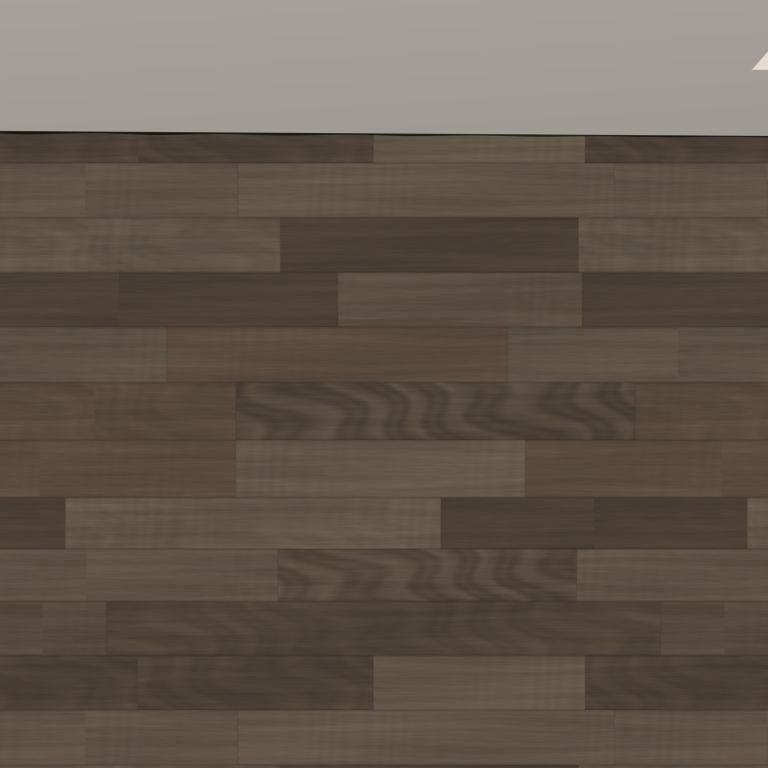
Reproduce this texture procedurally as a Shadertoy shader.

```glsl
#define WALL_COLOR vec3(0.64, 0.625, 0.595)
#define DARK_WOOD vec3(0.275, 0.230, 0.195)
#define LIGHT_WOOD vec3(0.415, 0.367, 0.310)
#define PALE_PAPER vec3(0.89, 0.87, 0.82)
#define ROW_HEIGHT 0.07126
#define ROW_TOP 0.7878
#define REPEAT_LENGTH 0.888
#define SEAM_WIDTH 0.0018
#define GRAIN_DEPTH 0.045
#define SWIRL_DEPTH 0.17

// Each row holds two boards, A and B; the rows repeat after ten.
const int ROWS = 10;

// Start and end of board A
const vec2 JOINTS[ROWS] = vec2[ROWS](
    vec2(0.486, 0.762), vec2(0.310, 0.800), vec2(0.365, 0.753), vec2(0.440, 0.758),
    vec2(0.217, 0.661), vec2(0.307, 0.827), vec2(0.307, 0.684), vec2(0.085, 0.574),
    vec2(0.362, 0.751), vec2(0.139, 0.860));

// Tone of A and B, then swirl of A and B
const vec4 LOOKS[ROWS] = vec4[ROWS](
    vec4(0.75, 0.20, 0.0, 0.4), vec4(0.72, 0.70, 0.0, 0.0),
    vec4(0.15, 0.75, 0.0, 0.3), vec4(0.55, 0.15, 0.0, 0.0),
    vec4(0.46, 0.65, 0.0, 0.1), vec4(0.33, 0.44, 1.0, 0.3),
    vec4(0.80, 0.48, 0.0, 0.0), vec4(0.78, 0.13, 0.2, 0.1),
    vec4(0.40, 0.68, 0.9, 0.1), vec4(0.24, 0.40, 0.4, 0.0));

vec2 hash2(vec2 p) {
    return fract(sin(vec2(dot(p, vec2(127.1, 311.7)), dot(p, vec2(269.5, 183.3)))) * 4375.85);
}

// Distance to the nearest scattered point
float cellular(vec2 p) {
    vec2 cell = floor(p), f = p - cell;
    float nearest = 1.0;
    for (int j = -1; j <= 1; j++)
    for (int i = -1; i <= 1; i++) {
        vec2 offset = vec2(i, j);
        nearest = min(nearest, length(offset + hash2(cell + offset) - f));
    }
    return nearest;
}

// Long fibres: layered sines bent along the board
float fibres(vec2 p, float seed) {
    float sum = 0.0, amp = 0.5, freq = 210.0;
    for (int i = 0; i < 5; i++) {
        float bend = 1.5 * sin(p.x * (9.0 + 4.0 * float(i)) + seed * 7.0 + p.y * 60.0);
        sum += amp * sin(p.y * freq + bend + seed * 13.0);
        freq *= 1.63;
        amp *= 0.78;
        seed += 1.7;
    }
    return sum;
}

// Curved bands of the growth rings
float swirl(vec2 p, float seed) {
    float phase = 82.0 * p.x - 75.0 * p.y + seed * 5.0;
    phase += 1.5 * sin(p.y * 85.0 + p.x * 13.0) + 1.7 * sin(p.x * 21.0 + seed);
    float ring = 0.5 + 0.5 * sin(phase);
    return ring * ring * ring - 0.45 + 0.18 * sin(phase * 3.0 + p.y * 40.0);
}

vec3 woodFloor(vec2 uv, float soft) {
    // Rows are slightly uneven in height
    float v = (ROW_TOP - uv.y) / ROW_HEIGHT + 1.0;
    v -= 0.11 * exp(-0.6 * (v - 7.0) * (v - 7.0));
    int row = int(floor(v)) % ROWS;

    // Choose the board, with the joint softened
    vec2 joint = JOINTS[row];
    float along = uv.x - 0.5 * (joint.x + joint.y) + 0.5 * REPEAT_LENGTH;
    float local = mod(along, REPEAT_LENGTH) - 0.5 * REPEAT_LENGTH;
    float edge = abs(local) - 0.5 * (joint.y - joint.x);
    float inB = smoothstep(-soft, soft, edge);
    vec4 look = LOOKS[row];
    float tone = mix(look.x, look.y, inB);
    float curl = mix(look.z, look.w, inB);
    float seed = 6.0 * hash2(vec2(row, step(0.0, edge))).x;
    vec2 p = vec2(local, (fract(v) - 0.5) * ROW_HEIGHT);

    // Base colour; middling boards lean to red
    vec3 color = mix(DARK_WOOD, LIGHT_WOOD, tone);
    color += vec3(0.012, -0.002, -0.006) * (1.0 - smoothstep(0.02, 0.1, abs(tone - 0.47)));

    // Grain, rings, cross figure, pores and broad clouding
    float shade = GRAIN_DEPTH * fibres(p, seed);
    shade += SWIRL_DEPTH * curl * swirl(p, seed);
    float flame = sin(p.x * 330.0 + 2.0 * sin(p.x * 71.0 + seed) + p.y * 30.0);
    shade += 0.018 * tone * flame * (0.5 + 0.5 * sin(p.x * 17.0 + seed));
    shade += 0.07 * (cellular(p * vec2(32.0, 420.0) + seed * 9.0) - 0.45);
    shade += 0.035 * sin(p.x * 11.0 + p.y * 45.0 + seed * 3.0);
    color *= 1.0 + shade;

    // Faint seams between rows and at board ends
    float rowGap = min(fract(v), 1.0 - fract(v)) * ROW_HEIGHT;
    color *= 1.0 - 0.14 * (1.0 - smoothstep(0.0, SEAM_WIDTH + soft, rowGap));
    color *= 1.0 - 0.07 * (1.0 - smoothstep(0.0, SEAM_WIDTH, abs(edge)));
    return color;
}

vec3 scene(vec2 uv, float soft) {
    // Wall with a light falloff and a pale corner at the right
    vec3 wall = WALL_COLOR * (0.985 + 0.2 * (uv.y - 0.85) - 0.012 * uv.x);
    float corner = max(0.909 - uv.y, (uv.y - 0.909 - 1.15 * (uv.x - 0.979)) * 0.66);
    wall = mix(PALE_PAPER, wall, smoothstep(-soft, soft, corner));

    // Sloping foot of the wall, with a shadow gap that thins to the right
    float height = uv.y - (0.829 - 0.0065 * uv.x);
    vec3 color = mix(woodFloor(uv, soft), wall, smoothstep(-soft, soft, height));
    float gap = 0.0016 * (1.0 - 0.6 * uv.x) * (0.7 + 0.3 * sin(uv.x * 38.0));
    return color * (1.0 - 0.65 * (1.0 - smoothstep(gap, gap + soft, abs(height + gap))));
}

void mainImage(out vec4 fragColor, in vec2 fragCoord) {
    // Four samples per pixel
    vec3 sum = vec3(0.0);
    for (int i = 0; i < 4; i++) {
        vec2 jitter = vec2(i % 2, i / 2) * 0.5 - 0.25;
        sum += scene((fragCoord + jitter) / iResolution.xy, 0.8 / iResolution.y);
    }
    fragColor = vec4(sum * 0.25, 1.0);
}
```
